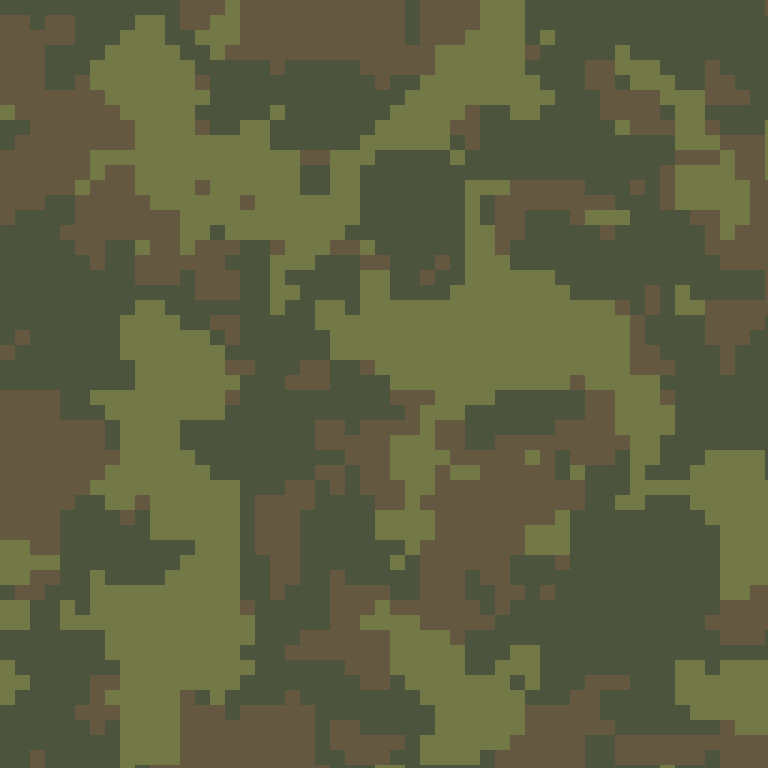
A WebGL 2 fragment shader for this pattern:

```glsl
#version 300 es
precision highp float;

uniform vec2 u_resolution;
out vec4 fragColor;

#define CELLS 51.2         // square cells along the canvas height
#define PATCH_SIZE 10.0    // size of the largest patches, in cells
#define OCTAVES 3
#define LACUNARITY 2.2
#define GAIN 0.67          // higher means more ragged borders and specks
#define LIGHT_LEVEL 0.136  // higher means less light green
#define BROWN_LEVEL 0.068  // higher means less brown

const vec3 DARK_GREEN = vec3(0.302, 0.331, 0.241);
const vec3 LIGHT_GREEN = vec3(0.450, 0.475, 0.274);
const vec3 BROWN = vec3(0.392, 0.350, 0.252);

float hash(vec2 p) {
    return fract(sin(dot(p, vec2(127.1, 311.7))) * 43758.5453);
}

// Dot product of a random unit gradient with the offset from its lattice point
float slope(vec2 corner, vec2 offset, float seed) {
    float angle = 6.2831853 * hash(corner + seed);
    return dot(vec2(cos(angle), sin(angle)), offset);
}

float gradientNoise(vec2 p, float seed) {
    vec2 i = floor(p);
    vec2 f = p - i;
    vec2 s = f * f * (3.0 - 2.0 * f);
    vec2 e = vec2(1.0, 0.0);
    float low = mix(slope(i, f, seed), slope(i + e.xy, f - e.xy, seed), s.x);
    float high = mix(slope(i + e.yx, f - e.yx, seed), slope(i + e.xx, f - e.xx, seed), s.x);
    return mix(low, high, s.y);
}

// Large patches with ragged borders and loose specks
float patches(vec2 cell, float seed) {
    float sum = 0.0;
    float amplitude = 1.0;
    float size = PATCH_SIZE;
    for (int k = 0; k < OCTAVES; k++) {
        sum += amplitude * gradientNoise((cell + 0.5) / size + 0.37, seed);
        amplitude *= GAIN;
        size /= LACUNARITY;
        seed += 19.0;
    }
    return sum;
}

// One flat colour per cell: light green over brown over dark green
vec3 cellColor(vec2 cell) {
    if (patches(cell, 3.0) > LIGHT_LEVEL) return LIGHT_GREEN;
    if (patches(cell, 101.0) > BROWN_LEVEL) return BROWN;
    return DARK_GREEN;
}

void main() {
    // The grid starts at the upper left corner
    vec2 fromTop = vec2(gl_FragCoord.x, u_resolution.y - gl_FragCoord.y);
    vec2 p = fromTop / u_resolution.y * CELLS;

    // Blend the four nearest cells over one pixel for smooth edges
    float pixel = CELLS / u_resolution.y;
    vec2 q = p - 0.5;
    vec2 cell = floor(q);
    vec2 w = clamp((q - cell - 0.5) / pixel + 0.5, 0.0, 1.0);
    vec2 e = vec2(1.0, 0.0);
    vec3 upper = mix(cellColor(cell), cellColor(cell + e.xy), w.x);
    vec3 lower = mix(cellColor(cell + e.yx), cellColor(cell + e.xx), w.x);
    fragColor = vec4(mix(upper, lower, w.y), 1.0);
}
```
